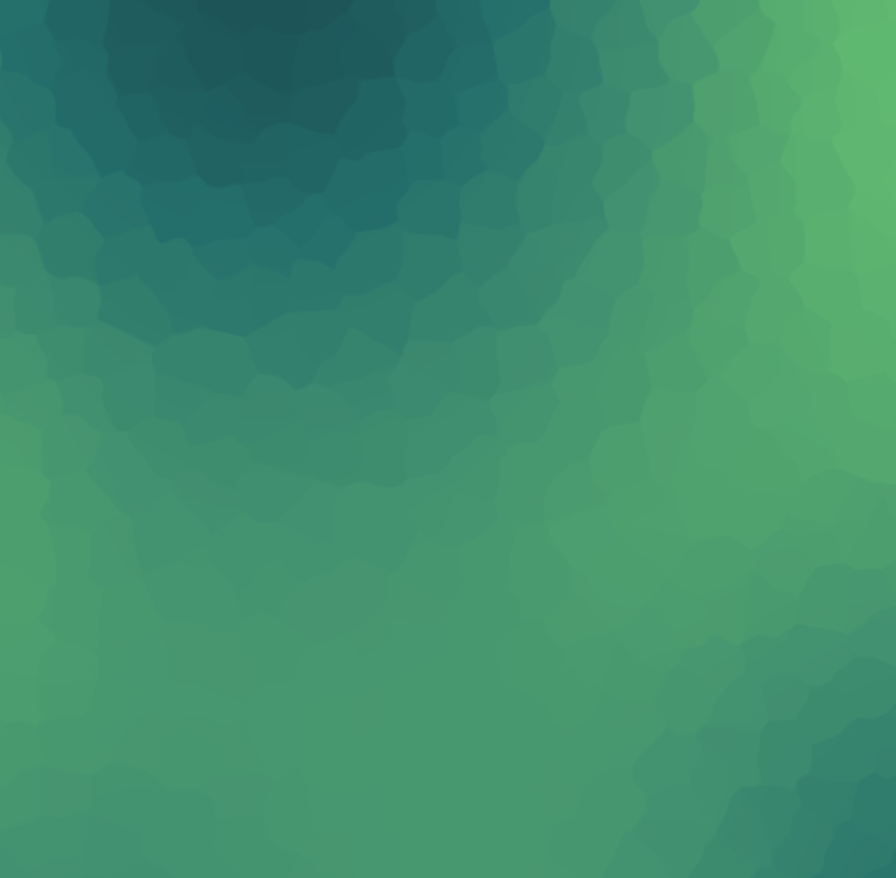
Reproduce this background procedurally as a WebGL 2 fragment shader.

```glsl
#version 300 es
precision highp float;
// Draws a teal to green gradient broken into soft, irregular mosaic cells.

#define CELLS 18.0      // cells across the canvas
#define JITTER 0.85     // irregularity of the cell centres
#define EDGE 0.022      // edge softness, in cells
#define WOBBLE 0.10     // bending of the cell edges, in cells
#define BLEND 0.12      // share of smooth gradient inside each cell
#define BASE_TONE 0.60

uniform vec2 u_resolution;
out vec4 outColor;

vec2 hash2(vec2 p) {
    vec3 q = fract(p.xyx * vec3(0.1031, 0.1030, 0.0973));
    q += dot(q, q.yzx + 33.33);
    return fract((q.xx + q.yz) * q.zy);
}

vec2 noise2(vec2 p) {
    vec2 i = floor(p);
    vec2 f = fract(p);
    f = f * f * (3.0 - 2.0 * f);
    vec2 low = mix(hash2(i), hash2(i + vec2(1, 0)), f.x);
    vec2 high = mix(hash2(i + vec2(0, 1)), hash2(i + vec2(1, 1)), f.x);
    return mix(low, high, f.y);
}

// Elliptical glow; spread holds the squared radii.
float glow(vec2 uv, vec2 center, vec2 spread) {
    vec2 d = uv - center;
    return exp(-dot(d * d, 1.0 / spread));
}

// Brightness field: dark pools and bright glows around the base tone.
float toneField(vec2 uv) {
    float tone = BASE_TONE;
    tone -= 0.280 * glow(uv, vec2(0.29, 1.05), vec2(0.145, 0.190));
    tone -= 0.155 * glow(uv, vec2(1.05, -0.05), vec2(0.065, 0.120));
    tone -= 0.040 * glow(uv, vec2(0.10, -0.05), vec2(0.060, 0.030));
    tone += 0.135 * glow(uv, vec2(1.02, 0.95), vec2(0.060, 0.300));
    tone += 0.045 * glow(uv, vec2(0.00, 0.46), vec2(0.012, 0.075));
    tone += 0.028 * glow(uv, vec2(0.72, 0.42), vec2(0.030, 0.040));
    return tone;
}

// Colour ramp from deep teal to fresh green.
vec3 palette(float tone) {
    const vec3 deep = vec3(0.112, 0.330, 0.345);
    const vec3 teal = vec3(0.140, 0.430, 0.420);
    const vec3 jade = vec3(0.265, 0.575, 0.440);
    const vec3 leaf = vec3(0.308, 0.627, 0.432);
    const vec3 lime = vec3(0.380, 0.730, 0.440);
    vec3 c = mix(deep, teal, clamp((tone - 0.33) / 0.10, 0.0, 1.0));
    c = mix(c, jade, clamp((tone - 0.43) / 0.145, 0.0, 1.0));
    c = mix(c, leaf, clamp((tone - 0.575) / 0.052, 0.0, 1.0));
    return mix(c, lime, clamp((tone - 0.627) / 0.103, 0.0, 1.0));
}

void main() {
    vec2 uv = gl_FragCoord.xy / u_resolution;
    vec2 grid = vec2(CELLS, CELLS * u_resolution.y / u_resolution.x);
    vec2 p = uv * grid;
    p += WOBBLE * (noise2(p * 2.5) - 0.5) * 2.0;
    vec2 home = floor(p);

    // Nearest cell centre, with a soft minimum to smooth the borders.
    float toneSum = 0.0;
    float weightSum = 0.0;
    for (int y = -2; y <= 2; y++) {
        for (int x = -2; x <= 2; x++) {
            vec2 id = home + vec2(x, y);
            vec2 center = id + 0.5 + JITTER * (hash2(id + 40.0) - 0.5);
            float weight = exp(-distance(p, center) / EDGE);
            toneSum += weight * toneField(center / grid);
            weightSum += weight;
        }
    }

    float tone = mix(toneSum / weightSum, toneField(uv), BLEND);
    outColor = vec4(palette(tone), 1.0);
}
```
